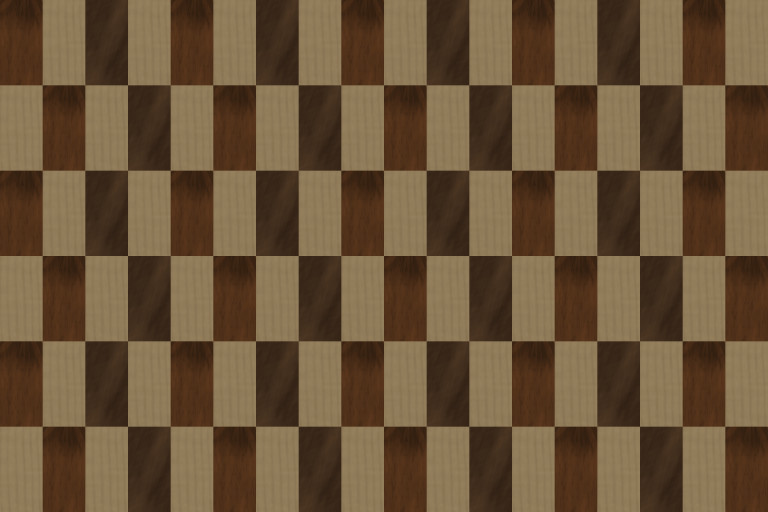
This pattern is drawn by a Shadertoy shader. Its source:

```glsl
// Checkerboard of upright wood blocks: pale maple alternating with mahogany and walnut.
#define COLUMNS 18.0
#define ROWS 6.0
#define MAPLE_LIGHT vec3(0.585, 0.505, 0.368)
#define MAPLE_GRAIN vec3(0.475, 0.395, 0.275)
#define MAHOGANY_LIGHT vec3(0.365, 0.220, 0.115)
#define MAHOGANY_DARK vec3(0.205, 0.125, 0.065)
#define WALNUT_LIGHT vec3(0.315, 0.225, 0.145)
#define WALNUT_DARK vec3(0.185, 0.125, 0.078)
#define GRAIN_LINES 6.0
#define SAMPLES 3

float hash(vec2 p) {
    vec3 h = fract(p.xyx * 0.1031);
    h += dot(h, h.yzx + 33.33);
    return fract((h.x + h.y) * h.z);
}

float noise(vec2 p) {
    vec2 cell = floor(p), f = fract(p);
    f = f * f * (3.0 - 2.0 * f);
    return mix(mix(hash(cell), hash(cell + vec2(1, 0)), f.x),
               mix(hash(cell + vec2(0, 1)), hash(cell + vec2(1, 1)), f.x), f.y);
}

float fbm(vec2 p) {
    float sum = 0.0, gain = 0.5;
    for (int i = 0; i < 4; i++) {
        sum += gain * noise(p);
        p = p * 2.03 + 17.0;
        gain *= 0.5;
    }
    return sum / 0.9375;
}

// Block space: x runs 0 to 1, y runs 0 to 2 upward.

// Faint leaning growth lines with soft cross ripples.
vec3 maple(vec2 p) {
    float bend = 0.09 * p.y - 0.03 * p.y * p.y + 0.14 * noise(p * vec2(1.4, 1.1) + 5.0);
    float wave = 0.5 + 0.5 * cos(6.2832 * GRAIN_LINES * (p.x + bend));
    float line = wave * wave * wave * (0.25 + 0.55 * noise(p * vec2(4.0, 2.0) + 31.0));
    float ripple = noise(p * vec2(3.0, 13.0) + 9.0) - 0.5;
    float fleck = noise(p * vec2(34.0, 12.0)) - 0.5;
    float shade = 0.12 + 0.45 * line + 0.16 * ripple + 0.12 * fleck;
    return mix(MAPLE_LIGHT, MAPLE_GRAIN, clamp(shade, 0.0, 1.0));
}

// Red-brown vertical pores below a dark fan of streaks.
vec3 mahogany(vec2 p) {
    float grain = fbm(p * vec2(9.0, 1.8) + 3.0);
    float pores = smoothstep(0.55, 0.9, noise(p * vec2(36.0, 9.0) + 50.0));
    float angle = atan(p.x - 0.62, 2.5 - p.y);
    float streaks = smoothstep(0.3, 0.75, noise(vec2(angle * 16.0 + 20.0, p.y * 1.5)));
    float knot = smoothstep(0.75, 0.1, length((p - vec2(0.62, 2.0)) * vec2(1.1, 0.9)));
    float fan = smoothstep(1.15, 1.9, p.y + 0.25 * (grain - 0.5));
    float shade = 0.6 * grain + 0.2 * pores + fan * (0.1 + 0.4 * streaks) + 0.3 * knot - 0.04;
    return mix(MAHOGANY_LIGHT, MAHOGANY_DARK, clamp(shade, 0.0, 1.0));
}

// Smoky clouds drawn along a diagonal, crossed by fine figure.
vec3 walnut(vec2 p) {
    vec2 along = vec2(p.x - 0.34 * p.y, p.y + 0.34 * p.x);
    float cloud = fbm(along * vec2(4.5, 1.3) + 12.0);
    float fiber = noise(along * vec2(30.0, 4.0) + 40.0) - 0.5;
    float figure = noise(vec2(p.x * 4.0, p.y * 16.0 - p.x * 6.0) + 70.0) - 0.5;
    float band = exp(-pow((along.x - 0.16) / 0.26, 2.0));
    float shade = 0.28 + 0.75 * (cloud - 0.5) + 0.38 * band + 0.15 * fiber + 0.15 * figure;
    return mix(WALNUT_DARK, WALNUT_LIGHT, clamp(shade, 0.0, 1.0));
}

// Four-block cycle, moved one column on alternate rows.
vec3 blocks(vec2 uv) {
    vec2 grid = uv * vec2(COLUMNS, ROWS);
    vec2 cell = floor(grid);
    vec2 p = fract(grid) * vec2(1.0, 2.0);
    float kind = mod(cell.x - 1.0 + mod(cell.y, 2.0), 4.0);
    if (mod(kind, 2.0) > 0.5) return maple(p);
    return kind < 1.0 ? mahogany(p) : walnut(p);
}

void mainImage(out vec4 fragColor, in vec2 fragCoord) {
    // Average a small grid of samples to smooth the joints and grain.
    vec3 color = vec3(0.0);
    for (int i = 0; i < SAMPLES * SAMPLES; i++) {
        vec2 offset = (vec2(i % SAMPLES, i / SAMPLES) + 0.5) / float(SAMPLES) - 0.5;
        color += blocks((fragCoord + offset) / iResolution.xy);
    }
    fragColor = vec4(color / float(SAMPLES * SAMPLES), 1.0);
}
```
